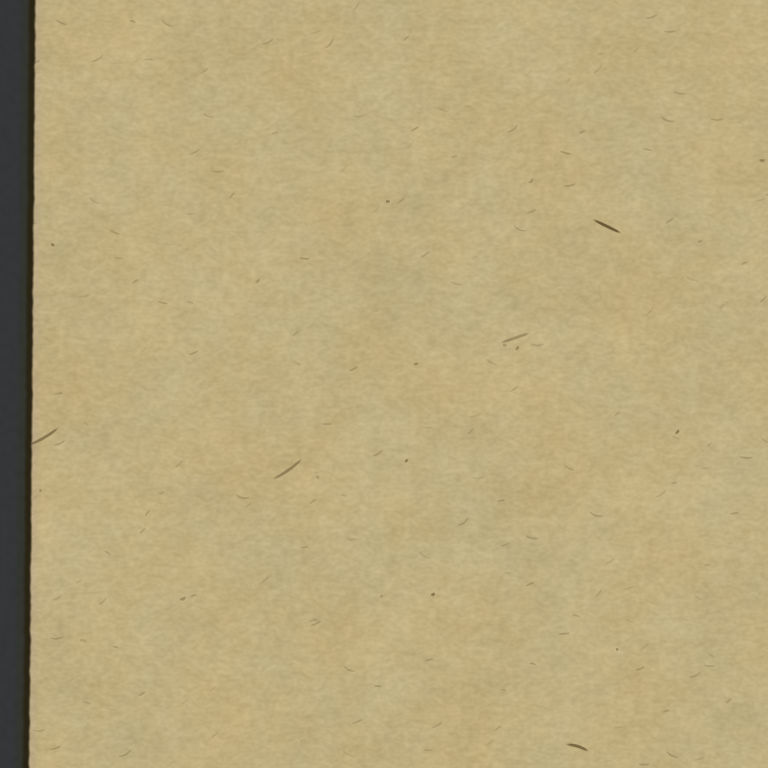
A Shadertoy shader for this texture:

```glsl
#define PAPER vec3(0.750, 0.682, 0.500)
#define RIM vec3(0.735, 0.665, 0.520)
#define BOARD vec3(0.205, 0.212, 0.216)
#define BOARD_NEAR vec3(0.200, 0.208, 0.180)
#define SHADOW vec3(0.165, 0.142, 0.080)
#define FIBRE vec3(0.310, 0.235, 0.120)
#define GRAIN 0.065
#define MOTTLE 0.040
#define WARMTH 0.030
#define EDGE_BOTTOM 0.038
#define EDGE_TOP 0.046

vec2 hash2(vec2 p) {
    vec3 q = fract(p.xyx * vec3(0.1031, 0.1030, 0.0973));
    q += dot(q, q.yzx + 33.33);
    return fract((q.xx + q.yz) * q.zy);
}

float gradientDot(vec2 cell, vec2 corner, vec2 f) {
    float angle = 6.2832 * hash2(cell + corner + 57.0).x;
    return dot(vec2(cos(angle), sin(angle)), f - corner);
}

float gradientNoise(vec2 p) {
    vec2 i = floor(p), f = p - i;
    vec2 u = f * f * f * (f * (f * 6.0 - 15.0) + 10.0);
    float low = mix(gradientDot(i, vec2(0, 0), f), gradientDot(i, vec2(1, 0), f), u.x);
    float high = mix(gradientDot(i, vec2(0, 1), f), gradientDot(i, vec2(1, 1), f), u.x);
    return mix(low, high, u.y);
}

// Scattered curved hairs, one candidate per cell; size is (half length, half width)
float fibres(vec2 p, float cells, vec2 size, float chance, float seed) {
    vec2 home = floor(p * cells);
    float soft = 0.8 / iResolution.y, cover = 0.0;
    for (int y = -1; y <= 1; y++)
    for (int x = -1; x <= 1; x++) {
        vec2 cell = home + vec2(x, y);
        vec2 place = hash2(cell + seed);
        vec2 kind = hash2(cell + seed + 19.0);
        vec2 form = hash2(cell + seed + 41.0);
        float angle = 0.2 + 1.5 * (form.x - 0.5);
        vec2 d = p - (cell + place) / cells;
        d = vec2(cos(angle) * d.x + sin(angle) * d.y, cos(angle) * d.y - sin(angle) * d.x);
        float halfLength = size.x * mix(0.5, 1.2, form.y);
        float along = d.x / halfLength;
        float bend = (form.y - 0.4) * 0.5 * halfLength * along * along;
        float width = size.y * (1.0 - 0.6 * along * along);
        float body = 1.0 - smoothstep(width - soft, width + soft, abs(d.y - bend));
        float ends = 1.0 - smoothstep(0.6, 1.0, abs(along));
        float ink = step(kind.x, chance) * mix(0.3, 1.0, kind.y);
        cover = max(cover, body * ends * ink);
    }
    return cover;
}

vec3 paper(vec2 p) {
    // Fine pulp, slightly drawn out sideways
    vec2 warped = p + 0.004 * vec2(gradientNoise(p * 40.0), gradientNoise(p * 40.0 + 31.0));
    float grain = 0.55 * gradientNoise(warped * vec2(120.0, 190.0))
                + 0.50 * gradientNoise(warped * vec2(56.0, 95.0) + 13.0)
                + 0.25 * gradientNoise(p * vec2(220.0, 260.0) + 71.0);
    // Broad clouds and warm patches
    float mottle = 0.6 * gradientNoise(p * vec2(19.0, 24.0) + 5.0)
                 + 0.5 * gradientNoise(p * 7.0 + 47.0);
    float warm = gradientNoise(p * 9.0 + 83.0) + 0.6 * gradientNoise(p * 34.0 + 29.0);
    vec3 color = PAPER + GRAIN * grain * vec3(1.0, 1.0, 0.95) + MOTTLE * mottle;
    color += WARMTH * warm * vec3(0.5, -0.1, -0.5);

    // Faint short hairs, specks, then a few bold fibres
    color = mix(color, FIBRE, 0.24 * fibres(p, 22.0, vec2(0.009, 0.0012), 0.35, 3.0));
    color = mix(color, FIBRE, 0.50 * fibres(p, 9.0, vec2(0.004, 0.0018), 0.20, 61.0));
    return mix(color, FIBRE, 0.85 * fibres(p, 5.0, vec2(0.028, 0.0019), 0.20, 107.0));
}

void mainImage(out vec4 fragColor, in vec2 fragCoord) {
    vec2 p = fragCoord / iResolution.y;

    // Slanted, slightly ragged sheet edge
    float ragged = 0.0012 * gradientNoise(vec2(3.0, p.y * 75.0))
                 + 0.0012 * gradientNoise(vec2(9.0, p.y * 22.0));
    float inside = p.x - mix(EDGE_BOTTOM, EDGE_TOP, p.y) - ragged;

    // Backing board darkens to a brown shadow beside the sheet
    vec3 board = mix(BOARD, BOARD_NEAR, smoothstep(-0.022, -0.012, inside));
    board = mix(board, SHADOW, smoothstep(-0.011, -0.005, inside));
    board += 0.012 * gradientNoise(p * 90.0);

    vec3 sheet = paper(p);
    sheet += (RIM - PAPER) * (1.0 - smoothstep(0.002, 0.014, inside));

    float soft = max(0.0022, 0.8 / iResolution.y);
    fragColor = vec4(mix(board, sheet, smoothstep(-soft, soft, inside)), 1.0);
}
```
